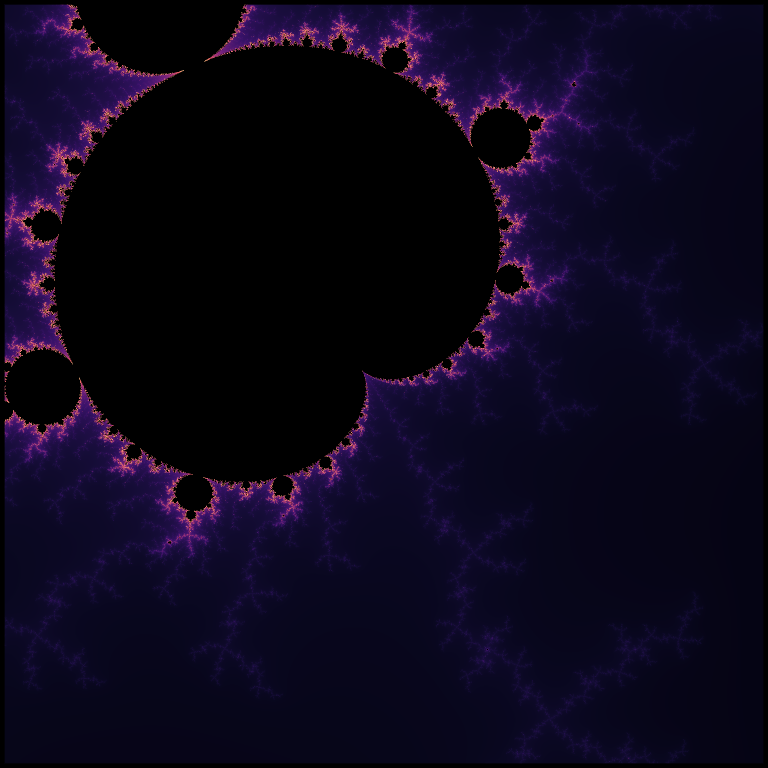
A WebGL 1 fragment shader for this background:

```glsl
precision highp float;
// A tilted miniature Mandelbrot set in black, with glowing violet and ember filaments.

uniform vec2 u_resolution;

const vec2 VIEW_CENTER = vec2(0.36024, 0.641313);
const float VIEW_SPAN = 0.0105;
const float FRAME_WIDTH = 0.006;
const int MAX_STEPS = 500;
const float BAILOUT = 256.0;        // squared escape radius
const float STABLE_LIMIT = 1e-9;    // squared orbit derivative of a settled orbit

const vec3 NIGHT = vec3(0.0, 0.0, 0.015);
const vec3 MIDNIGHT = vec3(0.036, 0.029, 0.125);
const vec3 INDIGO = vec3(0.085, 0.05, 0.22);
const vec3 VIOLET = vec3(0.22, 0.07, 0.41);
const vec3 PLUM = vec3(0.45, 0.13, 0.49);
const vec3 ROSE = vec3(0.64, 0.20, 0.47);
const vec3 CORAL = vec3(0.91, 0.36, 0.38);
const vec3 PEACH = vec3(1.0, 0.72, 0.50);

vec2 complexSquare(vec2 z) {
  return vec2(z.x * z.x - z.y * z.y, 2.0 * z.x * z.y);
}

// Blend towards the next colour while t runs from start to end.
vec3 blendStop(vec3 base, vec3 next, float start, float end, float t) {
  return mix(base, next, clamp((t - start) / (end - start), 0.0, 1.0));
}

vec3 emberPalette(float t) {
  vec3 color = blendStop(NIGHT, MIDNIGHT, 0.0, 0.052, t);
  color = blendStop(color, INDIGO, 0.052, 0.1, t);
  color = blendStop(color, VIOLET, 0.1, 0.2, t);
  color = blendStop(color, PLUM, 0.2, 0.35, t);
  color = blendStop(color, ROSE, 0.35, 0.45, t);
  color = blendStop(color, CORAL, 0.45, 0.63, t);
  return blendStop(color, PEACH, 0.63, 0.85, t);
}

// Smooth escape time as a share of MAX_STEPS, or -1 inside the set.
float escapeTime(vec2 c) {
  vec2 z = c;
  float derivative = 1.0;
  for (int i = 1; i <= MAX_STEPS; i++) {
    float r2 = dot(z, z);
    if (r2 > BAILOUT) {
      float steps = float(i) - log2(0.5 * log2(r2));
      return steps / float(MAX_STEPS);
    }
    derivative *= 4.0 * r2;
    if (derivative < STABLE_LIMIT) return -1.0;
    z = complexSquare(z) + c;
  }
  return -1.0;
}

vec3 fractalColor(vec2 c) {
  float t = escapeTime(c);
  return t < 0.0 ? vec3(0.0) : emberPalette(t);
}

// Black border with a soft edge, measured from the nearest canvas side.
float frameMask(vec2 uv, float softness) {
  vec2 inset = min(uv, 1.0 - uv);
  float edge = min(inset.x, inset.y);
  return smoothstep(FRAME_WIDTH - softness, FRAME_WIDTH + softness, edge);
}

void main() {
  float side = min(u_resolution.x, u_resolution.y);

  // Average a 2 by 2 grid of samples to smooth the edges
  vec3 color = vec3(0.0);
  for (int j = 0; j < 2; j++) {
    for (int i = 0; i < 2; i++) {
      vec2 offset = 0.5 * vec2(float(i), float(j)) - 0.25;
      vec2 p = (gl_FragCoord.xy + offset - 0.5 * u_resolution) / side;
      color += 0.25 * fractalColor(VIEW_CENTER + VIEW_SPAN * p);
    }
  }

  color *= frameMask(gl_FragCoord.xy / u_resolution, 0.5 / side);
  gl_FragColor = vec4(color, 1.0);
}
```
